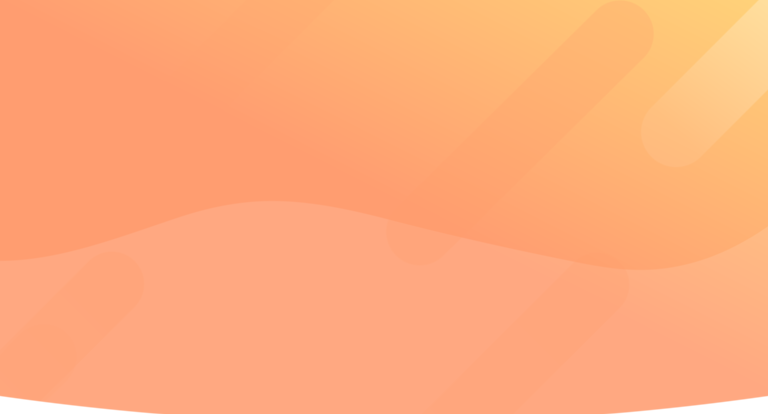
Reproduce this background procedurally as a Shadertoy shader.

```glsl
// Coverage of a rounded bar, with opacity running from one end to the other
float bar(vec2 p, vec2 start, vec2 end, float radius, float startAlpha, float endAlpha) {
    vec2 axis = end - start;
    float along = clamp(dot(p - start, axis) / dot(axis, axis), 0.0, 1.0);
    float dist = length(p - start - axis * along) - radius;
    float pixel = 1.0 / iResolution.y;
    return smoothstep(pixel, -pixel, dist) * mix(startAlpha, endAlpha, along);
}

// Cubic through two knots, each given as (x, height, slope)
float hermite(float x, vec3 a, vec3 b) {
    float span = b.x - a.x;
    float t = (x - a.x) / span;
    float s = 1.0 - t;
    return s * s * ((1.0 + 2.0 * t) * a.y + t * span * a.z)
         + t * t * ((1.0 + 2.0 * s) * b.y - s * span * b.z);
}

float waveHeight(float x) {
    vec3 knots[7] = vec3[7](
        vec3(0.0, 0.37, 0.0), vec3(0.435, 0.476, 0.33), vec3(0.657, 0.5145, 0.0),
        vec3(0.942, 0.469, -0.26), vec3(1.401, 0.365, -0.2),
        vec3(1.546, 0.348, 0.0), vec3(1.856, 0.454, 0.7));
    float height = knots[0].y;
    for (int i = 0; i < 6; i++) {
        if (x >= knots[i].x) height = hermite(x, knots[i], knots[i + 1]);
    }
    return height;
}

void mainImage(out vec4 fragColor, in vec2 fragCoord) {
    vec2 p = fragCoord / iResolution.y;
    float pixel = 1.0 / iResolution.y;
    vec3 coral = vec3(1.0, 0.615, 0.44);
    vec3 gold = vec3(1.0, 0.825, 0.475);
    vec3 amber = vec3(1.0, 0.61, 0.41);
    vec3 white = vec3(1.0);

    // Diagonal gradient
    float warmth = clamp((dot(p, vec2(0.45, 0.89)) - 0.884) / 0.841, 0.0, 1.0);
    vec3 color = mix(coral, gold, warmth);

    // Pale wave
    float wave = smoothstep(pixel, -pixel, p.y - waveHeight(p.x));
    color = mix(color, white, 0.115 * wave);

    // Amber bars
    color = mix(color, amber, bar(p, vec2(1.014, 0.44), vec2(1.498, 0.918), 0.081, 0.22, 0.25));
    color = mix(color, amber, bar(p, vec2(1.442, 0.312), vec2(0.95, -0.18), 0.078, 0.2, 0.1));
    color = mix(color, amber, bar(p, vec2(0.27, 0.314), vec2(-0.1, -0.056), 0.078, 0.24, 0.08));
    color = mix(color, amber, bar(p, vec2(0.106, 0.138), vec2(-0.2, -0.168), 0.079, 0.1, 0.05));
    color = mix(color, amber, bar(p, vec2(0.435, 0.734), vec2(0.8, 1.099), 0.075, 0.05, 0.16));

    // Bright bar in the corner
    color = mix(color, white, bar(p, vec2(1.633, 0.681), vec2(2.1, 1.148), 0.0845, 0.07, 0.42));

    // White base below a shallow arc
    float center = 0.5 * iResolution.x / iResolution.y;
    float arc = 0.0765 * (p.x - center) * (p.x - center) - 0.0223;
    color = mix(color, white, smoothstep(pixel, -pixel, p.y - arc));

    fragColor = vec4(color, 1.0);
}
```
